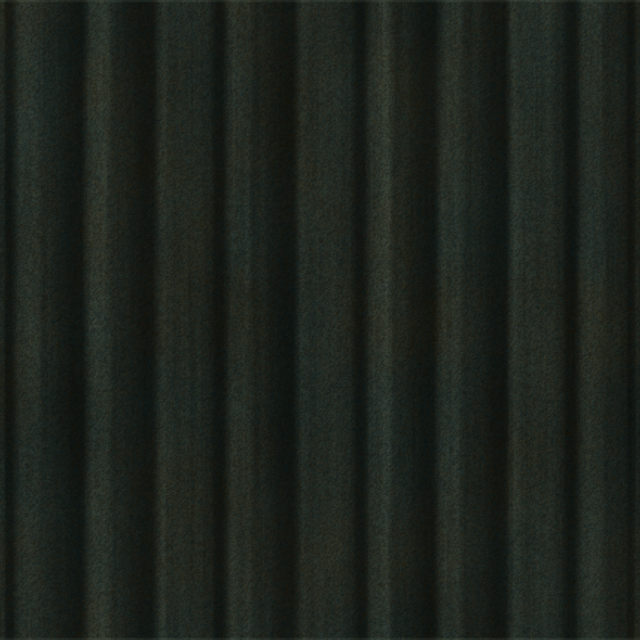
A three.js fragment shader for this texture:

```glsl
// Dark corrugated cloth: nine upright folds, each a soft lit ridge that falls
// into a deepening valley. A golden-ratio stride varies the ridge widths;
// value noise adds threads, teal and rust mottling, wear and fine grain.

varying vec2 vUv;

// Fold layout, in canvas widths or fractions of one fold
const float FOLD_PITCH = 0.110;
const float FIRST_FOLD = 0.0165;
const float WIDTH_STRIDE = 0.381966;
const float NARROW_RIDGE = 0.42;
const float WIDE_RIDGE = 0.72;
const float RISE_SOFTNESS = 0.19;
const float FALL_SOFTNESS = 0.07;

// Light levels along the shadow-to-light ramp
const float VALLEY_LEVEL = 0.38;
const float RIDGE_LEVEL = 0.65;
const float WIDE_DIMMING = 0.11;
const float LIP_GLOW = 0.20;

// Surface
const float MOTTLE = 0.36;
const float THREADS = 0.19;
const float GRAIN = 0.36;
const float SLOW_TINT = 0.034;
const float FINE_TINT = 0.040;
const float BORDER = 0.0035;
const float SEAM = 0.984;

const vec3 SHADOW = vec3(0.066, 0.082, 0.065);
const vec3 LIGHT = vec3(0.195, 0.226, 0.188);
const vec3 TEAL_TO_RUST = vec3(0.75, -0.12, -0.75);

float hash(vec2 p) {
  vec3 q = fract(vec3(p.xyx) * 0.1031);
  q += dot(q, q.yzx + 33.33);
  return fract((q.x + q.y) * q.z);
}

float noise(vec2 p) {
  vec2 cell = floor(p);
  vec2 f = fract(p);
  f = f * f * (3.0 - 2.0 * f);
  float low = mix(hash(cell), hash(cell + vec2(1.0, 0.0)), f.x);
  float high = mix(hash(cell + vec2(0.0, 1.0)), hash(cell + 1.0), f.x);
  return mix(low, high, f.y);
}

float fbm(vec2 p) {
  float sum = 0.0;
  float weight = 0.5;
  for (int octave = 0; octave < 5; octave++) {
    sum += weight * noise(p);
    p = p * 2.03 + 17.3;
    weight *= 0.5;
  }
  return sum / 0.96875;
}

// Light level of the folds at x: sharp rise, ridge, then a darkening valley
float foldLevel(float x) {
  float along = (x - FIRST_FOLD) / FOLD_PITCH;
  float index = floor(along);
  float u = fract(along);
  float stride = fract(index * WIDTH_STRIDE);
  float wide = smoothstep(0.42, 0.48, stride) * (1.0 - smoothstep(0.80, 0.86, stride));
  float ridgeEnd = mix(NARROW_RIDGE, WIDE_RIDGE, wide);
  float variation = hash(vec2(index + 20.0, 7.0)) - 0.5;

  float rise = smoothstep(0.0, RISE_SOFTNESS, u);
  float fall = 1.0 - smoothstep(ridgeEnd - FALL_SOFTNESS, ridgeEnd + FALL_SOFTNESS, u);
  float ridge = rise * fall;
  float depth = max(smoothstep(ridgeEnd + 0.08, 0.94, u), 1.0 - rise);
  float valley = VALLEY_LEVEL * (1.0 - 0.88 * depth);
  float crest = RIDGE_LEVEL - WIDE_DIMMING * wide + 0.10 * variation;

  // Wide ridges catch light on the left lip, narrow ones on the right
  float lipAt = mix(ridgeEnd - 0.08, 0.16, wide);
  float lip = exp(-pow((u - lipAt) / 0.065, 2.0)) * LIP_GLOW * stride;
  return mix(valley, crest + lip, ridge);
}

void main() {
  vec2 p = vUv;
  float sway = 0.0025 * (noise(vec2(p.x * 9.0, p.y * 3.0)) - 0.5);
  float level = foldLevel(p.x + sway);

  // Narrow dark seam and the paler turned edge beside it
  level *= 1.0 - 0.8 * exp(-pow((p.x - SEAM) / 0.004, 2.0));
  float sideEdge = 1.0 - smoothstep(0.004, 0.011, min(p.x, 1.0 - p.x));
  level = mix(level, 0.36, sideEdge);

  // Worn patches, long threads, diagonal weave and grain
  float patches = fbm(p * vec2(9.0, 6.0) + 3.0) - 0.5;
  float threads = noise(p * vec2(260.0, 7.0)) + noise(p * vec2(90.0, 2.0) + 40.0) - 1.0;
  float weave = noise(vec2((p.x + p.y) * 0.45, p.x - p.y) * 330.0 + 400.0) - 0.5;
  float speckle = noise(p * 430.0) - 0.5;
  float centreShade = 0.05 * exp(-pow((p.y - 0.45) / 0.22, 2.0));
  level += MOTTLE * patches * (0.4 + level) + THREADS * threads * (0.2 + level);
  level += GRAIN * (0.75 * weave + speckle) * (0.35 + level) - centreShade;

  // Thin pale hem at top and bottom
  float hem = 1.0 - smoothstep(0.4 * BORDER, 1.4 * BORDER, min(p.y, 1.0 - p.y));
  level += 0.40 * hem;

  // Slow and fine shifts between teal and rust
  float slowTint = fbm(p * vec2(13.0, 8.0) + 61.0) - 0.5;
  float fineTint = noise(p * vec2(400.0, 260.0) + 9.0) - 0.5;
  float tint = SLOW_TINT * slowTint + FINE_TINT * fineTint;
  vec3 color = mix(SHADOW, LIGHT, clamp(level, -0.2, 1.2));
  color += TEAL_TO_RUST * tint;
  gl_FragColor = vec4(color, 1.0);
}
```
